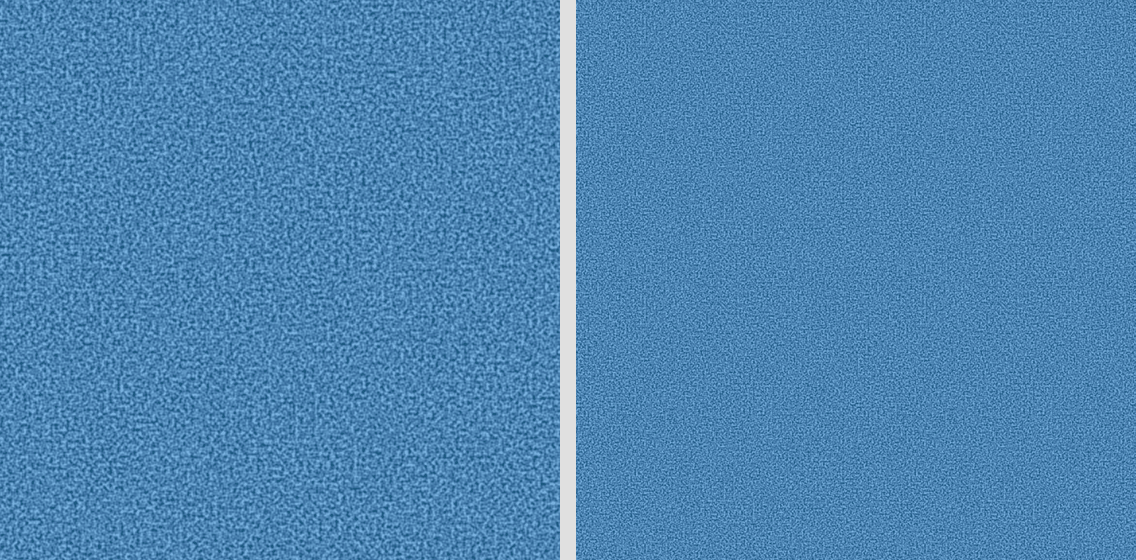
Left: one tile. Right: repeated 2 by 2.
Give the GLSL for this texture, as a WebGL 1 fragment shader.

```glsl
precision highp float;

uniform vec2 u_resolution;

#define GRAIN_CELLS 144.0
#define FINE_CELLS 208.0
#define MOTTLE_CELLS 10.0
#define GRAIN_WEIGHT 0.8
#define FINE_WEIGHT 0.6
#define MOTTLE_WEIGHT 0.035
#define CONTRAST 4.6

const vec3 DEEP_BLUE = vec3(0.16, 0.39, 0.56);
const vec3 SHADE_BLUE = vec3(0.24, 0.45, 0.64);
const vec3 BASE_BLUE = vec3(0.29, 0.51, 0.69);
const vec3 SOFT_BLUE = vec3(0.35, 0.57, 0.75);
const vec3 LIGHT_BLUE = vec3(0.42, 0.64, 0.82);

float hash(vec2 cell, float seed) {
  vec3 p = fract(vec3(cell.xyx + seed) * vec3(0.1031, 0.1030, 0.0973));
  p += dot(p, p.yzx + 33.33);
  return fract((p.x + p.y) * p.z);
}

// Unit gradient of a wrapped lattice corner, projected on the offset
float corner(vec2 cell, vec2 offset, float cells, float seed) {
  float angle = 6.28319 * hash(mod(cell, cells), seed);
  return dot(vec2(cos(angle), sin(angle)), offset);
}

// Gradient noise that repeats after a whole number of cells
float gradientNoise(vec2 uv, float cells, float seed) {
  vec2 p = uv * cells + fract(seed * vec2(0.37, 0.73));
  vec2 cell = floor(p);
  vec2 f = p - cell;
  vec2 blend = f * f * f * (f * (f * 6.0 - 15.0) + 10.0);
  vec2 right = vec2(1.0, 0.0);
  vec2 up = vec2(0.0, 1.0);
  float low = mix(corner(cell, f, cells, seed),
                  corner(cell + right, f - right, cells, seed), blend.x);
  float high = mix(corner(cell + up, f - up, cells, seed),
                   corner(cell + 1.0, f - 1.0, cells, seed), blend.x);
  return mix(low, high, blend.y);
}

// Ramp over tone in standard deviations, stops set by colour shares
vec3 blueRamp(float tone) {
  vec3 color = mix(DEEP_BLUE, SHADE_BLUE, clamp((tone + 1.65) / 0.84, -0.7, 1.0));
  color = mix(color, BASE_BLUE, clamp((tone + 0.81) / 0.73, 0.0, 1.0));
  color = mix(color, SOFT_BLUE, clamp((tone + 0.08) / 0.75, 0.0, 1.0));
  return mix(color, LIGHT_BLUE, clamp((tone - 0.67) / 0.88, 0.0, 1.8));
}

void main() {
  vec2 uv = gl_FragCoord.xy / u_resolution;

  // Two fine grain layers over a faint broad mottle
  float grain = GRAIN_WEIGHT * gradientNoise(uv, GRAIN_CELLS, 11.0)
              + FINE_WEIGHT * gradientNoise(uv, FINE_CELLS, 47.0)
              + MOTTLE_WEIGHT * gradientNoise(uv, MOTTLE_CELLS, 83.0);

  gl_FragColor = vec4(blueRamp(grain * CONTRAST), 1.0);
}
```
